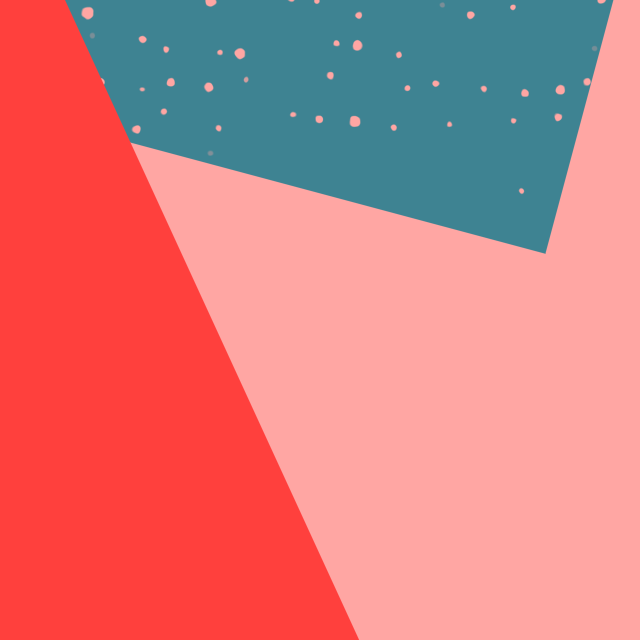
A Shadertoy shader for this background:

```glsl
// Flat geometric backdrop: red slope and tilted teal panel with pink specks, over pink.

const vec3 PINK = vec3(1.0, 0.65, 0.64);
const vec3 RED = vec3(1.0, 0.25, 0.24);
const vec3 TEAL = vec3(0.245, 0.515, 0.573);

const vec2 SLOPE_TOP = vec2(0.1016, 1.0);
const vec2 SLOPE_BOTTOM = vec2(0.5612, 0.0);
const vec2 PANEL_CORNER = vec2(0.8522, 0.6035);
const float PANEL_TILT = radians(15.0);
const float SPECK_CELL = 0.06;

vec2 hash2(vec2 p) {
    vec3 q = fract(p.xyx * vec3(0.1031, 0.1030, 0.0973));
    q += dot(q, q.yzx + 33.33);
    return fract((q.xx + q.yz) * q.zy);
}

float gradientDot(vec2 cell, vec2 corner, vec2 f) {
    float angle = 6.2832 * hash2(cell + corner).x;
    return dot(vec2(cos(angle), sin(angle)), f - corner);
}

float gradientNoise(vec2 p) {
    vec2 cell = floor(p);
    vec2 f = fract(p);
    vec2 w = f * f * f * (f * (f * 6.0 - 15.0) + 10.0);
    float low = mix(gradientDot(cell, vec2(0, 0), f), gradientDot(cell, vec2(1, 0), f), w.x);
    float high = mix(gradientDot(cell, vec2(0, 1), f), gradientDot(cell, vec2(1, 1), f), w.x);
    return mix(low, high, w.y);
}

// Signed distance to the line through a and b; negative on the right of a -> b.
float lineDistance(vec2 p, vec2 a, vec2 b) {
    vec2 dir = normalize(b - a);
    return dot(p - a, vec2(-dir.y, dir.x));
}

// Signed distance to a quadrant opening up and left from its tilted corner.
float panelDistance(vec2 p, vec2 corner, float tilt) {
    vec2 right = vec2(cos(tilt), -sin(tilt));
    vec2 up = vec2(sin(tilt), cos(tilt));
    vec2 d = vec2(dot(p - corner, right), -dot(p - corner, up));
    return min(max(d.x, d.y), 0.0) + length(max(d, 0.0));
}

float fill(float dist, float softness) {
    return 1.0 - smoothstep(-softness, softness, dist);
}

// One jittered, slightly lumpy speck per cell, rare below the upper band.
float specks(vec2 p, float cellSize, float pixel) {
    vec2 cell = floor(p / cellSize);
    vec2 center = (cell + mix(vec2(0.23), vec2(0.77), hash2(cell + 7.0))) * cellSize;
    vec2 chance = hash2(cell + 41.0);
    float density = mix(0.06, 0.68, step(0.77, center.y));
    float radius = mix(0.0038, 0.0105, chance.y * chance.y);
    float lump = 0.0022 * gradientNoise(p * 110.0);
    float opacity = smoothstep(0.0, 0.12, chance.y);
    float disc = fill(length(p - center) - radius + lump, max(pixel, 0.0012));
    return disc * opacity * step(chance.x, density);
}

void mainImage(out vec4 fragColor, in vec2 fragCoord) {
    vec2 uv = fragCoord / iResolution.xy;
    float pixel = 1.0 / iResolution.y;
    float edge = 0.7 * pixel;

    // Speckled panel over the pink ground
    vec3 panel = mix(TEAL, PINK, specks(uv, SPECK_CELL, pixel));
    vec3 color = mix(PINK, panel, fill(panelDistance(uv, PANEL_CORNER, PANEL_TILT), edge));

    // Red slope in front
    color = mix(color, RED, fill(lineDistance(uv, SLOPE_TOP, SLOPE_BOTTOM), edge));

    fragColor = vec4(color, 1.0);
}
```
